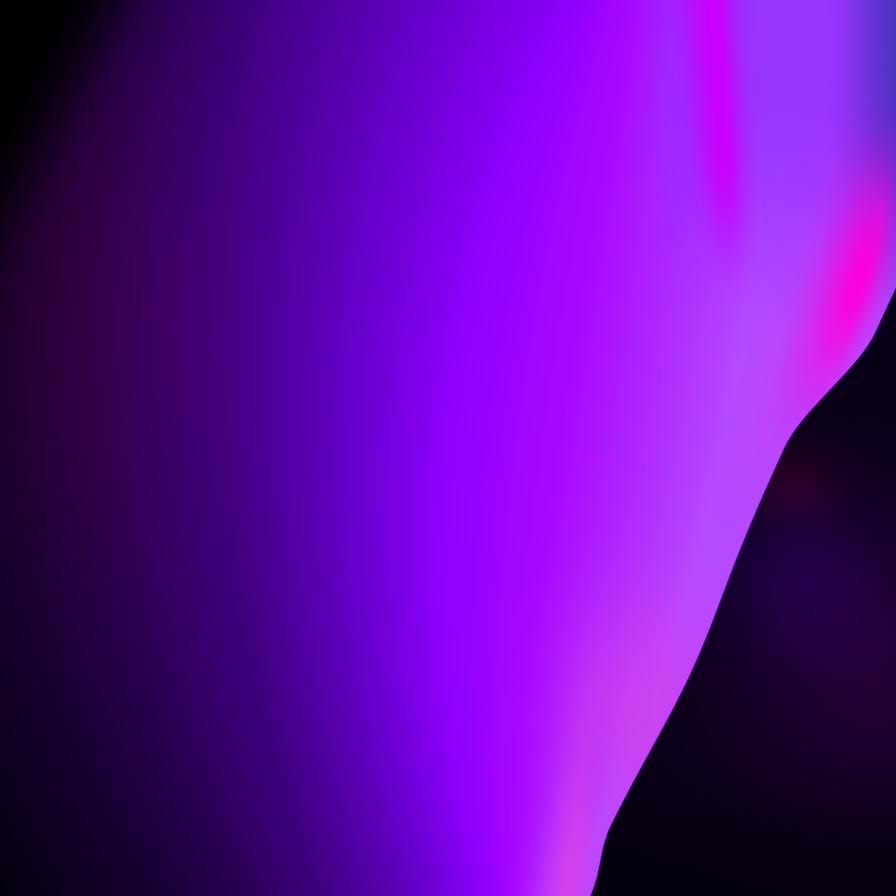
Give the GLSL for this background, as a Shadertoy shader.

```glsl
const int STOPS = 8;

// Ramp colours from the dark left to the lit right
const vec3 RAMP[STOPS] = vec3[STOPS](
    vec3(0.00, 0.00, 0.02), vec3(0.09, 0.00, 0.20),
    vec3(0.15, 0.00, 0.31), vec3(0.25, 0.00, 0.51),
    vec3(0.39, 0.00, 0.78), vec3(0.56, 0.00, 1.00),
    vec3(0.66, 0.03, 1.00), vec3(0.71, 0.29, 1.00));

// Horizontal place of each stop at the bottom, middle and top
const vec3 STOP_X[STOPS] = vec3[STOPS](
    vec3(-0.04, -0.16, 0.00), vec3(0.18, 0.01, 0.117),
    vec3(0.267, 0.11, 0.176), vec3(0.365, 0.26, 0.293),
    vec3(0.469, 0.384, 0.469), vec3(0.547, 0.501, 0.645),
    vec3(0.573, 0.625, 0.71), vec3(0.632, 0.807, 0.84));

const vec3 VIOLET  = vec3(0.56, 0.18, 1.00);
const vec3 MAGENTA = vec3(0.79, 0.00, 1.00);
const vec3 HOT_PINK = vec3(1.00, 0.00, 0.86);
const vec3 ORCHID  = vec3(0.84, 0.25, 0.92);
const vec3 BLUE    = vec3(0.28, 0.20, 0.76);
const vec3 PLUM    = vec3(0.05, -0.01, -0.03);
const vec3 SHADOW  = vec3(0.03, 0.00, 0.085);
const vec3 SHADOW_PLUM = vec3(0.10, 0.00, 0.12);
const vec3 SHADOW_BLUE = vec3(0.05, 0.00, 0.13);
const vec3 SHADOW_RED  = vec3(0.10, 0.00, 0.02);

float bell(float x) { return exp(-x * x); }

float glow(vec2 p, vec2 centre, vec2 radius) {
    vec2 d = (p - centre) / radius;
    return exp(-dot(d, d));
}

// Bell with a different width on each side
float streak(float x, float leftWidth, float rightWidth) {
    return bell(x / (x < 0.0 ? leftWidth : rightWidth));
}

// Quadratic through values at y = 0, 0.5 and 1
float throughThree(vec3 k, float y) {
    vec3 w = vec3((2.0 * y - 1.0) * (y - 1.0), 4.0 * y * (1.0 - y), y * (2.0 * y - 1.0));
    return dot(k, w);
}

// Right outline of the lit surface
float outline(float y) {
    float x = 0.69 + 0.463 * (y - 0.1);
    x += 0.012 * bell((y - 0.25) / 0.12);
    x += 0.042 * smoothstep(0.50, 0.63, y);
    return x + 0.015 * (1.0 - smoothstep(0.0, 0.08, y));
}

vec3 litSurface(vec2 p) {
    // Curved colour ramp
    vec3 col = RAMP[0];
    float previous = throughThree(STOP_X[0], p.y);
    for (int i = 1; i < STOPS; i++) {
        float next = throughThree(STOP_X[i], p.y);
        col = mix(col, RAMP[i], clamp((p.x - previous) / (next - previous), 0.0, 1.0));
        previous = next;
    }
    col += PLUM * glow(p, vec2(0.10, 0.65), vec2(0.14, 0.30));

    // Violet fold in the upper right, split by a tapering magenta streak
    float fold = smoothstep(0.69, 0.78, p.x) * smoothstep(0.60, 0.90, p.y);
    col = mix(col, VIOLET, 0.75 * fold);
    float depth = 1.0 - p.y;
    float taper = 1.0 - smoothstep(0.16, 0.35, depth);
    float streakX = p.x - 0.797 - 0.06 * depth;
    col = mix(col, MAGENTA, taper * streak(streakX, 0.035 - 0.04 * min(depth, 0.4), 0.021));

    // Blue far corner and hot pink rim
    col = mix(col, BLUE, smoothstep(0.92, 1.01, p.x) * smoothstep(0.62, 0.88, p.y));
    float rimX = p.x - 0.985 + 0.9 * (depth - 0.15) * (depth - 0.15);
    float rim = streak(rimX, 0.045, 0.022) * bell((depth - 0.31) / 0.12);
    col = mix(col, HOT_PINK, 0.95 * rim);

    // Orchid sheen along the lower outline
    col = mix(col, ORCHID, 0.65 * glow(p, vec2(0.715, 0.21), vec2(0.08, 0.12)));
    float lowX = p.x - 0.634 - 0.1 * p.y;
    col = mix(col, ORCHID, 0.9 * streak(lowX, 0.026, 0.018) * bell(p.y / 0.17));

    // Black upper left corner
    return col * smoothstep(0.11, 0.36, 2.0 * p.x + depth);
}

vec3 shadowSide(vec2 p) {
    vec3 col = SHADOW;
    col += SHADOW_PLUM * glow(p, vec2(0.98, 0.25), vec2(0.17, 0.17));
    col += SHADOW_BLUE * glow(p, vec2(0.89, 0.36), vec2(0.09, 0.09));
    col += SHADOW_RED * glow(p, vec2(0.885, 0.46), vec2(0.05, 0.04));
    return col * mix(0.6, 1.0, smoothstep(0.0, 0.18, p.y));
}

void mainImage(out vec4 fragColor, in vec2 fragCoord) {
    vec2 p = fragCoord / iResolution.xy;
    float softness = 1.2 / iResolution.x;
    float outside = smoothstep(-softness, softness, p.x - outline(p.y));
    vec3 col = mix(litSurface(p), shadowSide(p), outside);
    fragColor = vec4(clamp(col, 0.0, 1.0), 1.0);
}
```
